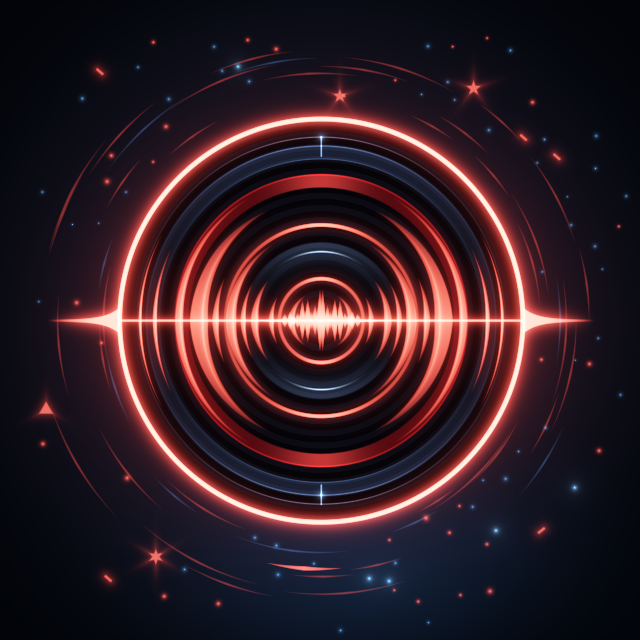
Write a Shadertoy shader that draws this background.

```glsl
// Neon sound portal: concentric dark rings, glowing crescents and a hot beam amid sparks.
const float TAU = 6.28319;
float px; // size of one pixel in canvas units

float hash(float n) { return fract(sin(n * 12.9898) * 43758.5); }
float fill(float d) { return smoothstep(px, -px, d); }
float band(float r, float inner, float outer) {
    return fill(abs(r - 0.5 * (inner + outer)) - 0.5 * (outer - inner));
}

// Pointed shape with n tips; the normal belongs to the edge beside each tip
float spiked(vec2 q, float n, float size, vec2 normal) {
    float a = abs(mod(atan(q.x, q.y) + 0.5 * TAU / n, TAU / n) - 0.5 * TAU / n);
    return dot(length(q) * vec2(sin(a), cos(a)) - vec2(0, size), normal);
}

// Night sky, bluish below
vec3 backdrop(vec2 p, float r) {
    vec2 q = (p - vec2(0.06, -0.38)) * vec2(1.0, 1.7);
    return mix(vec3(0.05, 0.062, 0.11), vec3(0.008, 0.016, 0.035), smoothstep(0.33, 0.68, r))
        + vec3(0.015, 0.07, 0.12) * exp(-dot(q, q) * 14.0);
}

// Dark ridges and steel bands, lit at the top and bottom
vec3 dial(vec2 p, float r, float pole) {
    vec3 c = vec3(0.018, 0.013, 0.03);
    c += vec3(0.028, 0.032, 0.05) * smoothstep(-0.2, 0.2, sin(r * 330.0)) * (0.4 + 0.6 * pole);
    c += vec3(0.07, 0.11, 0.17) * band(r, 0.253, 0.273) * (0.25 + 0.75 * pole);
    c += vec3(0.13, 0.17, 0.23) * band(r, 0.086, 0.122) * pole * pole * smoothstep(0.07, 0.122, r);
    c += vec3(0.3, 0.42, 0.58) * (band(r, 0.272, 0.274) + 0.7 * band(r, 0.252, 0.2535)) * (0.2 + 0.8 * pow(pole, 5.0));
    c += vec3(0.5, 0.4, 0.48) * band(r, 0.286, 0.2875) * (0.2 + 0.8 * pow(pole, 8.0));
    c += vec3(0.75, 0.88, 1.0) * band(r, 0.1065, 0.109) * pow(pole, 16.0);
    // Small seams at both poles
    vec2 glint = vec2(p.x, abs(p.y) - (p.y > 0.0 ? 0.286 : 0.273));
    c += vec3(0.6, 0.8, 1.0) * (fill(abs(p.x) - 0.001) * band(r, 0.256, 0.288) + 0.8 * exp(-length(glint) / 0.004));
    // Broad red ring
    vec3 red = vec3(0.35, 0.035, 0.06) + vec3(0.5, 0.2, 0.17) * pow(pole, 25.0);
    return mix(c, red, 0.9 * band(r, 0.208, 0.229)) + vec3(0.4, 0.05, 0.05) * band(r, 0.227, 0.2295);
}

// Tapered crescents on both sides: radius, half width, angular reach
float crescents(float r, float a) {
    vec3 shapes[10] = vec3[10](
        vec3(0.283, 0.002, 0.5), vec3(0.26, 0.003, 0.45), vec3(0.222, 0.006, 1.05),
        vec3(0.191, 0.014, 1.12), vec3(0.165, 0.005, 0.42), vec3(0.141, 0.008, 1.0),
        vec3(0.122, 0.004, 0.5), vec3(0.104, 0.006, 0.65), vec3(0.078, 0.004, 0.5),
        vec3(0.046, 0.005, 1.0));
    float heat = 0.0;
    for (int i = 0; i < 10; i++) {
        vec3 s = shapes[i];
        float t = clamp(1.0 - a / s.z, 0.0, 1.0), d = abs(r - s.x) - s.y * t;
        float rim = exp(-abs(r - s.x + 0.4 * s.y * t) / 0.0025);
        heat += fill(d) * sqrt(t) * (0.35 + 1.3 * t * t + 2.3 * rim * t);
        heat += 0.22 * t * exp(-max(d, 0.0) / 0.008);
    }
    return heat;
}

// Horizontal beam, flares outside the ring and the central waveform
float beam(vec2 p) {
    float x = abs(p.x), y = abs(p.y);
    float flare = y - 0.019 * exp(-max(x - 0.315, 0.0) / 0.022) - 0.0012;
    float heat = x > 0.315
        ? smoothstep(0.43, 0.34, x) * (3.5 * fill(flare) + 0.9 * exp(-max(flare, 0.0) / 0.007))
        : 3.0 * fill(y - 0.0015) + exp(-y / 0.005) * (0.5 + 2.0 * exp(-x / 0.12));
    float wave = 0.25 + 0.75 * abs(sin(x * 340.0 + 0.8) * cos(x * 117.0));
    float height = 0.052 * wave * exp(-x * x / 0.0022) + 0.0005;
    heat += 3.0 * (1.0 - smoothstep(0.15, 1.0, y / height)) * smoothstep(0.13, 0.08, x);
    return heat + 1.8 * exp(-length(p * vec2(0.6, 1.0)) / 0.012);
}

void mainImage(out vec4 fragColor, in vec2 fragCoord) {
    float side = min(iResolution.x, iResolution.y);
    px = 1.0 / side;
    vec2 p = (fragCoord - 0.5 * iResolution.xy) / side - vec2(0.002, -0.001);
    float r = length(p) + 1e-5, pole = abs(p.y) / r, inside = fill(r - 0.315);
    float angle = atan(p.y, p.x + 1e-6);
    vec3 col = mix(backdrop(p, r), dial(p, r, pole), inside);

    // Neon rings
    float d = abs(r - 0.315);
    float heat = 5.0 * fill(d - 0.0033) + 1.1 * exp(-d / 0.007);
    heat += (0.16 - 0.1 * pole) * exp(-d / mix(0.055, 0.025, inside));
    heat += (0.55 + 2.5 * pow(pole, 14.0)) * band(r, 0.147, 0.152) + 0.2 * exp(-abs(r - 0.15) / 0.007);
    heat += (0.8 + 1.8 * pow(pole, 12.0)) * band(r, 0.063, 0.068) + 0.25 * exp(-abs(r - 0.0655) / 0.006);
    heat += inside * crescents(r, atan(abs(p.y), abs(p.x) + 1e-5)) + beam(p);

    // Thin arcs drifting around the ring
    for (float i = 0.0; i < 44.0; i++) {
        float off = abs(mod(angle - i * 2.4 + 0.5 * TAU, TAU) - 0.5 * TAU);
        float t = max(0.0, 1.0 - off / (0.1 + 0.17 * hash(i + 3.0)));
        float arc = fill(abs(r - 0.335 - 0.11 * hash(i + 9.0)) - 0.0015 * t) * sqrt(t);
        if (mod(i, 5.0) < 1.0) col += vec3(0.12, 0.2, 0.32) * arc;
        else heat += 0.3 * arc;
    }
    float low = max(0.0, 1.0 - abs(angle + 1.64) / 0.15);
    heat += 1.5 * fill(abs(r - 0.388) - 0.003 * low) * sqrt(low);

    // Cellular sparks, red or blue
    vec2 cell = floor(p * 22.0);
    float id = dot(cell, vec2(1.0, 37.0));
    vec2 spot = (cell + 0.2 + 0.6 * vec2(hash(id), hash(id + 0.3))) / 22.0;
    float spark = step(0.7, hash(id + 0.6)) * step(abs(length(spot) - 0.43), 0.09);
    spark *= exp(-length(p - spot) / (0.001 + 0.0012 * hash(id + 0.8)));
    if (hash(id + 0.5) < 0.4) heat += 1.6 * spark;
    else col += vec3(0.35, 0.7, 1.0) * spark;

    // Blue orbs, slanted embers, stars and a triangle
    vec2 orbs[5] = vec2[5](vec2(0.396, -0.261), vec2(0.273, -0.328), vec2(-0.13, 0.397), vec2(0.075, -0.403), vec2(0.106, -0.407));
    vec2 embers[5] = vec2[5](vec2(-0.346, 0.389), vec2(0.316, 0.286), vec2(0.368, 0.256), vec2(0.344, -0.328), vec2(-0.333, -0.403));
    vec2 tip = vec2(0.923, 0.384);
    float shard = spiked(p + vec2(0.43, 0.139), 3.0, 0.012, vec2(0.866, 0.5));
    shard = min(shard, spiked(p - vec2(0.238, 0.363), 5.0, 0.011, tip));
    shard = min(shard, spiked(p - vec2(0.029, 0.351), 5.0, 0.01, tip));
    shard = min(shard, spiked(p + vec2(0.2585, 0.369), 6.0, 0.011, tip));
    for (int i = 0; i < 5; i++) {
        float o = length(p - orbs[i]);
        col += vec3(0.5, 0.8, 1.0) * (1.2 * exp(-o / 0.0025) + 0.12 * exp(-o / 0.012));
        vec2 q = p - embers[i], dir = vec2(0.75, i == 3 ? 0.6 : -0.66);
        shard = min(shard, length(q - dir * clamp(dot(q, dir), -0.005, 0.005)) - 0.0017);
    }
    heat += 0.85 * fill(shard) + 0.25 * exp(-max(shard, 0.0) / 0.005);

    // Heat runs from deep red through orange to white
    fragColor = vec4(1.0 - (1.0 - min(col, 1.0)) * exp(-heat * vec3(2.4, 0.48, 0.37)), 1.0);
}
```
